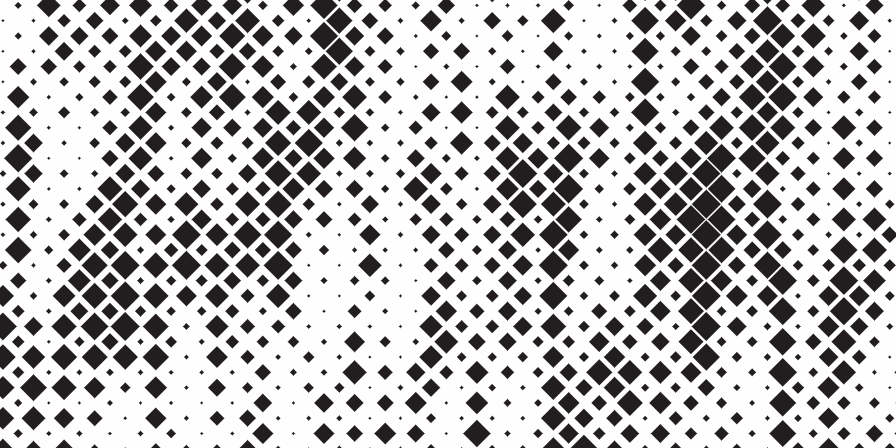
Give the GLSL for this pattern, as a Shadertoy shader.

```glsl
// Halftone of dark diamonds on a staggered lattice, over a white ground.
// The lattice is a square grid turned by 45 degrees; each diamond's size comes
// from noise that runs smoothly down its column, plus broad patches and jitter.

#define HALF_STEP 0.03413            // half the diamond spacing, in canvas heights
#define ORIGIN vec2(0.0065, -0.0018) // lattice corner, in canvas heights
#define MIN_SIZE 0.10                // smallest diamond, 1.0 touches its neighbours
#define MAX_SIZE 0.95                // largest diamond, leaves a hairline gap
#define COLUMN_RUN 7.5               // half steps between noise knots in a column
#define PATCH_SCALE vec2(4.5, 9.0)   // half steps between knots of the patches
#define PATCH_WEIGHT 0.36            // share of the patches in the size
#define JITTER 0.14                  // size variation between single diamonds
#define INK vec3(0.135, 0.118, 0.121)
#define PAPER vec3(0.995)

float hash(vec2 p) {
    vec3 q = fract(vec3(p.xyx) * 0.1031);
    q += dot(q, q.yzx + 33.33);
    return fract((q.x + q.y) * q.z);
}

float valueNoise(vec2 p) {
    vec2 cell = floor(p);
    vec2 f = p - cell;
    f = f * f * (3.0 - 2.0 * f);
    float low = mix(hash(cell), hash(cell + vec2(1.0, 0.0)), f.x);
    float high = mix(hash(cell + vec2(0.0, 1.0)), hash(cell + 1.0), f.x);
    return mix(low, high, f.y);
}

// Half diagonal of the diamond at a lattice site, in half steps
float diamondSize(vec2 site) {
    // Integer x keeps columns independent; a hashed shift staggers their knots
    float shift = hash(vec2(site.x, 71.0));
    float column = valueNoise(vec2(site.x + 13.0, site.y / COLUMN_RUN + shift + 5.0));
    float broad = valueNoise(site / PATCH_SCALE + 57.0);
    float tone = mix(column, broad, PATCH_WEIGHT);
    tone += JITTER * (hash(site + 131.0) - 0.5);
    return mix(MIN_SIZE, MAX_SIZE, smoothstep(0.14, 0.86, tone));
}

void mainImage(out vec4 fragColor, in vec2 fragCoord) {
    vec2 p = (fragCoord / iResolution.y - ORIGIN) / HALF_STEP;

    // Nearest site, found in axes along the diamond edges
    vec2 turned = 0.5 * vec2(p.x + p.y, p.x - p.y);
    vec2 index = floor(turned + 0.5);
    vec2 site = vec2(index.x + index.y, index.x - index.y);

    // Signed distance to the diamond edge, smoothed over one pixel
    vec2 offset = abs(p - site);
    float edge = (offset.x + offset.y - diamondSize(site)) * inversesqrt(2.0);
    float pixel = 1.0 / (iResolution.y * HALF_STEP);
    float coverage = clamp(0.5 - edge / pixel, 0.0, 1.0);

    fragColor = vec4(mix(PAPER, INK, coverage), 1.0);
}
```
